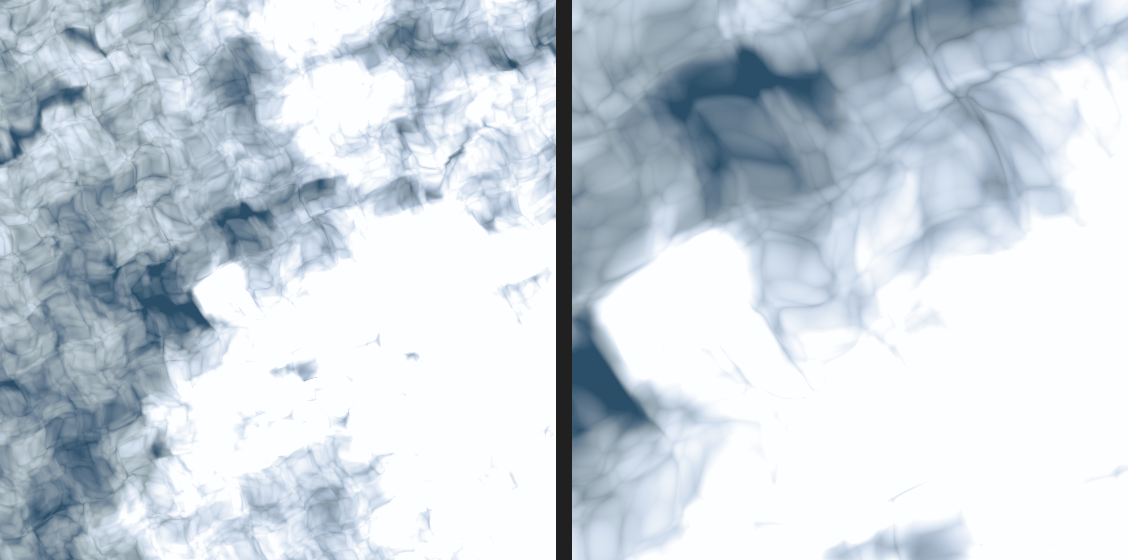
Left, the full canvas; right, a detail of the centre.
A WebGL 1 fragment shader for this texture:

```glsl
precision highp float;
// Billowing clouds seen from above: a bright mass, grey-blue banks and dark rifts.
// Broad ellipses and segments set the light; layered cellular domes add the puffs,
// and layered sines bend the coordinates so that every edge is ragged.
uniform vec2 u_resolution;

vec2 hash2(vec2 p) {
  return fract(sin(vec2(dot(p, vec2(127.1, 311.7)), dot(p, vec2(269.5, 183.3)))) * 43758.55);
}

// Distances to the nearest and second nearest cell centres
vec2 cells(vec2 p) {
  vec2 cell = floor(p), f = fract(p), nearest = vec2(8.0);
  for (int y = -1; y <= 1; y++) {
    for (int x = -1; x <= 1; x++) {
      vec2 o = vec2(float(x), float(y));
      vec2 d = o + hash2(cell + o) - f;
      float r = dot(d, d);
      nearest.y = min(nearest.y, max(nearest.x, r));
      nearest.x = min(nearest.x, r);
    }
  }
  return sqrt(nearest);
}

mat2 rotation(float a) {
  return mat2(cos(a), sin(a), -sin(a), cos(a));
}

// Layered sines, each fed by the one before
vec2 warp(vec2 p, float frequency, float amount) {
  mat2 turn = rotation(1.1);
  vec2 dir = p;
  for (int i = 0; i < 5; i++) {
    p += amount * sin(frequency * dir.yx + vec2(1.7, 4.1) * float(i));
    dir = turn * (p + 0.37);
    frequency *= 1.73;
    amount *= 0.6;
  }
  return p;
}

// Rounded domes at several sizes, centred on zero
float billows(vec2 p, float scale, float amount) {
  float height = 0.0;
  mat2 turn = rotation(0.7);
  for (int i = 0; i < 5; i++) {
    float d = cells(p * scale).x;
    height += amount * (0.25 - d * d);
    p = turn * p + 3.17;
    scale *= 1.9;
    amount *= 0.78;
  }
  return height;
}

// Dark seams between neighbouring puffs
float seams(vec2 p, float scale, float sharpness) {
  vec2 d = cells(p * scale);
  return exp(-sharpness * (d.y - d.x));
}

// Sparse spots at the corners where cells meet
float hollows(vec2 p, float scale, float low, float high) {
  return smoothstep(low, high, cells(p * scale).x);
}

float bank(vec2 p, vec2 centre, vec2 radius, float softness) {
  return 1.0 - smoothstep(1.0 - softness, 1.0 + softness, length((p - centre) / radius));
}

float rift(vec2 p, vec2 a, vec2 b, float width) {
  vec2 pa = p - a, ba = b - a;
  float d = length(pa - ba * clamp(dot(pa, ba) / dot(ba, ba), 0.0, 1.0)) / width;
  return exp(-d * d);
}

// Broad light and shade, before any puffs
float lighting(vec2 p) {
  float t = mix(0.56, 0.72, smoothstep(0.1, 0.95, p.y));
  t = mix(t, 0.83, smoothstep(0.4, 0.62, p.x));
  t = mix(t, 0.88, bank(p, vec2(0.45, 0.15), vec2(0.24, 0.26), 0.25));
  t = mix(t, 1.00, bank(p, vec2(0.67, 0.78), vec2(0.20, 0.12), 0.4));
  t = mix(t, 1.06, bank(p, vec2(0.57, 0.98), vec2(0.14, 0.08), 0.4));
  t = mix(t, 1.22, bank(p, vec2(0.82, 0.36), vec2(0.40, 0.25), 0.18));
  t = mix(t, 1.04, bank(p, vec2(0.43, 0.26), vec2(0.14, 0.10), 0.35));
  t = mix(t, 1.12, bank(p, vec2(0.41, 0.47), vec2(0.05, 0.05), 0.35));
  t = mix(t, 1.12, bank(p, vec2(0.88, 0.08), vec2(0.22, 0.14), 0.3));
  t -= 0.16 * bank(p, vec2(0.60, 0.12), vec2(0.12, 0.10), 0.5);
  t -= 0.16 * bank(p, vec2(0.56, 0.56), vec2(0.11, 0.05), 0.5);
  t -= 0.16 * rift(p, vec2(0.26, 0.38), vec2(0.42, 0.60), 0.030);
  t -= 0.23 * rift(p, vec2(0.42, 0.60), vec2(0.54, 0.65), 0.028);
  t -= 0.22 * rift(p, vec2(0.52, 0.67), vec2(0.42, 0.84), 0.028);
  t -= 0.21 * rift(p, vec2(0.56, 0.66), vec2(0.76, 0.63), 0.022);
  t -= 0.19 * rift(p, vec2(0.58, 0.89), vec2(1.0, 0.93), 0.028);
  return t - 0.09 * rift(p, vec2(0.25, 0.38), vec2(0.10, 0.14), 0.050);
}

float band(float low, float high, float t) {
  return clamp((t - low) / (high - low), 0.0, 1.0);
}

vec3 cloudColour(float t, float haze) {
  vec3 deep = vec3(0.17, 0.31, 0.41), slate = vec3(0.39, 0.48, 0.56);
  vec3 grey = vec3(0.53, 0.60, 0.65), pale = vec3(0.82, 0.87, 0.93);
  vec3 middle = mix(vec3(0.63, 0.70, 0.78), vec3(0.65, 0.71, 0.74), haze);
  vec3 c = mix(deep, slate, band(0.25, 0.47, t));
  c = mix(c, grey, band(0.47, 0.59, t));
  c = mix(c, middle, band(0.59, 0.70, t));
  c = mix(c, pale, band(0.70, 0.86, t));
  return mix(c, vec3(0.99, 0.995, 1.0), band(0.86, 1.0, t));
}

void main() {
  vec2 p = gl_FragCoord.xy / u_resolution.y;
  vec2 ragged = warp(p, 42.0, 0.0075);
  float tone = lighting(warp(ragged, 15.0, 0.017));
  tone += billows(ragged, 6.5, 0.36);
  // Short seams in patches, then clustered pits that cut into the white mass
  float patches = hollows(ragged + 7.3, 9.0, 0.3, 0.8);
  tone -= 0.17 * patches * seams(ragged, 21.0, 8.0);
  float clusters = hollows(ragged + 1.9, 5.0, 0.4, 0.8);
  tone -= 0.55 * clusters * hollows(ragged + 2.6, 19.0, 0.5, 0.9);
  gl_FragColor = vec4(cloudColour(tone, 1.0 - smoothstep(0.2, 0.6, p.x)), 1.0);
}
```
